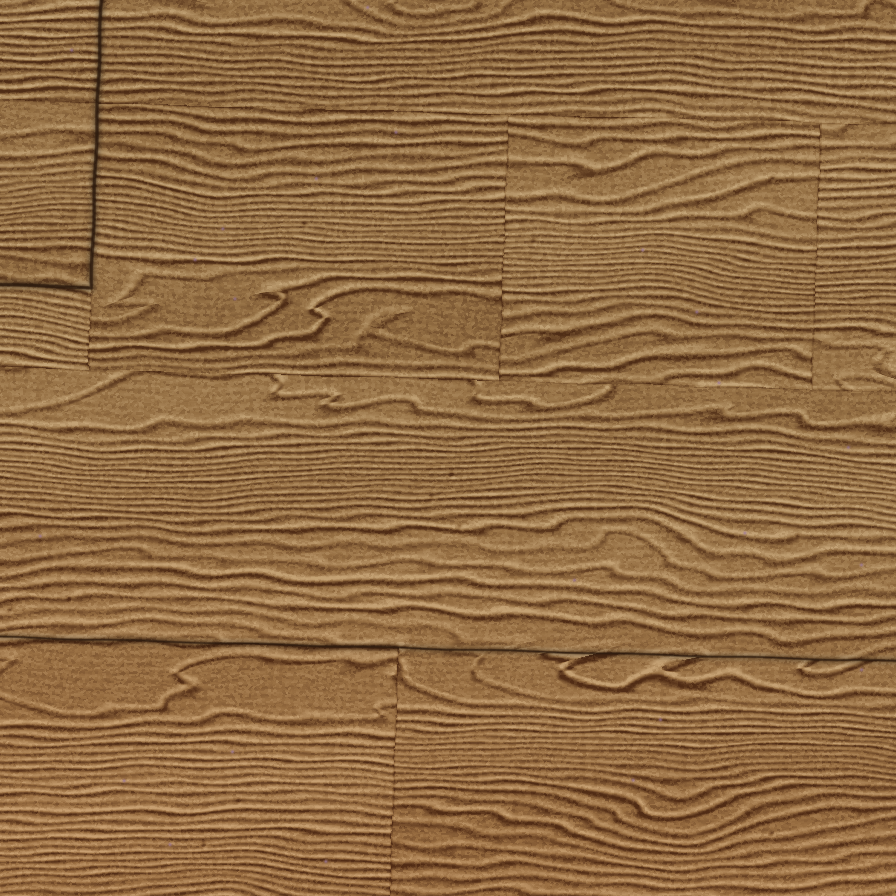
Write a WebGL 2 fragment shader that draws this texture.

```glsl
#version 300 es
precision highp float;

uniform vec2 u_resolution;
out vec4 fragColor;

const vec3 GAP = vec3(0.18, 0.11, 0.06);
const vec3 DARK = vec3(0.35, 0.21, 0.11);
const vec3 MID = vec3(0.59, 0.44, 0.27);
const vec3 LIGHT = vec3(0.76, 0.63, 0.46);
const vec3 FLECK = vec3(0.60, 0.46, 0.62);

float hash(vec2 p) {
  return fract(sin(dot(p, vec2(127.1, 311.7))) * 43758.55);
}

float bell(float x) { return exp(-x * x); }

// Cellular noise: offset to the nearest jittered point, and its random value
vec3 cellular(vec2 p) {
  vec2 cell = floor(p);
  vec3 best = vec3(9.0);
  for (int j = -1; j <= 1; j++)
    for (int i = -1; i <= 1; i++) {
      vec2 c = cell + vec2(i, j);
      vec2 d = p - c - vec2(hash(c), hash(c + 37.3));
      if (dot(d, d) < dot(best.xy, best.xy)) best = vec3(d, hash(c + 71.9));
    }
  return best;
}

// Plank layout as left, top, right, bottom
vec4 plankBox(vec2 p) {
  if (p.y < 0.112) return p.x < 0.113 ? vec4(-0.1, -0.1, 0.113, 0.112) : vec4(0.113, -0.1, 1.2, 0.112);
  if (p.y < 0.41) {
    if (p.x < 0.113) return p.y < 0.318 ? vec4(-0.1, 0.112, 0.113, 0.318) : vec4(-0.1, 0.318, 0.113, 0.41);
    vec2 span = p.x < 0.572 ? vec2(0.113, 0.572) : p.x < 0.921 ? vec2(0.572, 0.921) : vec2(0.921, 1.2);
    return vec4(span.x, 0.112, span.y, 0.41);
  }
  if (p.y < 0.711) return vec4(-0.1, 0.41, 1.2, 0.711);
  return p.x < 0.47 ? vec4(-0.1, 0.711, 0.47, 1.1) : vec4(0.47, 0.711, 1.2, 1.1);
}

// Growth ring count: uneven spacing, layered sine bends and one swirl;
// spacing drifts along the plank so that wide rings close into long loops
float rings(vec2 p, vec4 box, float seed) {
  float phase = seed * 40.0;
  vec2 center = mix(box.xy, box.zw, vec2(0.3 + 0.4 * seed, 0.25 + 0.5 * hash(vec2(seed, 3.0))));
  vec2 d = (p - center) / vec2(0.09, 0.055);
  float v = p.y + 0.028 * (seed < 0.4 ? -1.0 : 1.0) * exp(-dot(d, d));
  v += 0.007 * sin(5.0 * p.x + 8.0 * p.y + phase);
  v += 0.0035 * sin(13.0 * p.x - 17.0 * p.y + phase * 1.7);
  v += 0.0013 * sin(31.0 * p.x + 29.0 * p.y + phase * 2.3);
  v += 0.0005 * sin(83.0 * p.x + 61.0 * p.y + phase);
  float drift = p.y + 0.016 * sin(6.0 * p.x + phase * 0.7) + 0.004 * sin(21.0 * p.x + phase);
  return 76.0 * v + 2.1 * sin(22.0 * drift + phase) + 0.9 * sin(41.0 * drift + phase * 1.3)
    + 0.12 * sin(57.0 * p.x + 3.0 * sin(70.0 * p.y + phase));
}

// Embossed ridges: lit upper flank and shaded lower flank of each ring
float ridges(vec2 p, vec4 box, float seed, float pixel) {
  const float STEP = 0.0005;
  float g = rings(p, box, seed);
  vec2 grad = vec2(rings(p + vec2(STEP, 0.0), box, seed), rings(p + vec2(0.0, STEP), box, seed)) - g;
  float slope = max(length(grad) / STEP, 14.0);
  float facing = clamp(3.0 * grad.y / (length(grad) + 1e-6), -1.0, 1.0);
  float away = (fract(g) - 0.5) / slope * (facing < 0.0 ? -1.0 : 1.0);
  float width = min(0.0034, 0.2 / slope);
  float depth = mix(0.5, 1.0, hash(vec2(floor(g), seed * 91.0)));
  depth *= 0.85 + 0.15 * sin(9.0 * p.x + floor(g) * 2.4);
  depth *= mix(1.0, 0.72, smoothstep(90.0, 160.0, slope));
  depth *= abs(facing) * (1.0 - smoothstep(0.3, 0.6, slope * pixel));
  return depth * (1.12 * bell((away + width) / width) - 1.3 * bell((away - width) / width));
}

float segment(vec2 p, vec2 a, vec2 b) {
  vec2 d = b - a;
  return length(p - a - d * clamp(dot(p - a, d) / dot(d, d), 0.0, 1.0));
}

float line(float d, float halfWidth, float pixel) {
  return 1.0 - smoothstep(halfWidth - pixel, halfWidth + pixel, d);
}

void main() {
  vec2 uv = gl_FragCoord.xy / u_resolution;
  float pixel = 1.0 / min(u_resolution.x, u_resolution.y);
  vec2 st = vec2(uv.x, 1.0 - uv.y);

  // Slight tilt of the boards, with barely uneven edges
  vec2 p = st + vec2(0.035 * st.y, -0.027 * st.x);
  p += 0.0006 * sin(p.yx * vec2(70.0, 45.0));
  vec4 box = plankBox(p);
  float seed = hash(box.xy + box.zw * 3.1);

  // Relief, soft undulation and fine grit
  float shade = ridges(p, box, seed, pixel);
  shade += 0.09 * sin(4.0 * p.x + 23.0 * p.y + seed * 20.0) + 0.14 * (seed - 0.5);
  shade += 0.55 * (cellular(p * vec2(310.0, 390.0)).z - 0.5);
  shade += 0.10 * sin(p.y * 640.0 + 3.0 * sin(p.x * 17.0 + seed * 9.0)) * smoothstep(0.004, 0.001, pixel);

  // Sparse pits with a lit lower rim
  vec3 pit = cellular(p * 15.0);
  float kept = step(pit.z, 0.1);
  shade -= kept * 0.9 * bell(length(pit.xy) / 0.045);
  shade += kept * 0.6 * bell(length(pit.xy - vec2(0.03, 0.06)) / 0.04);

  // Shallow joints: shaded crease and a pale edge above
  vec2 nearStart = p - box.xy;
  vec2 nearEnd = box.zw - p;
  float crease = min(min(nearStart.x, nearStart.y), min(nearEnd.x, nearEnd.y));
  shade -= 0.4 * line(crease, 0.0013, pixel);
  shade += 0.35 * bell((nearEnd.y - 0.004) / 0.002);

  vec3 color = shade < 0.0 ? mix(MID, DARK, min(-shade, 1.15)) : mix(MID, LIGHT, min(shade, 1.05));
  color *= mix(vec3(0.99, 1.0, 0.99), vec3(1.02, 0.975, 0.94), smoothstep(0.3, 1.0, st.y - 0.15 * st.x));

  // Deep open gaps
  float gap = segment(p, vec2(0.113, -0.1), vec2(0.113, 0.318));
  gap = min(gap, segment(p, vec2(-0.1, 0.318), vec2(0.113, 0.318)));
  gap = min(gap, segment(p, vec2(-0.1, 0.711), vec2(1.2, 0.711)) + 0.0009);
  color *= 1.0 - 0.3 * bell(gap / 0.005);
  color = mix(color, GAP, 0.8 * line(gap, 0.0018, pixel));

  // Tiny violet flecks
  vec3 fleck = cellular(p * 11.0 + 5.0);
  color = mix(color, FLECK, 0.7 * step(fleck.z, 0.2) * bell(length(fleck.xy) / 0.02));

  fragColor = vec4(color, 1.0);
}
```
